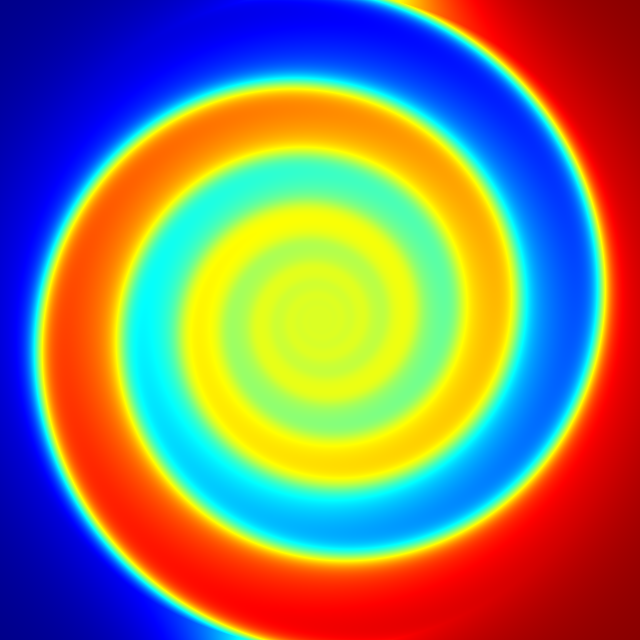
Reproduce this background procedurally as a WebGL 2 fragment shader.

```glsl
#version 300 es
precision highp float;
// Logarithmic spiral wave that grows outward, shown through a rainbow heat scale.

uniform vec2 u_resolution;
out vec4 fragColor;

const vec2  CENTER = vec2(0.5);
const float SPIRAL_RADIUS = 0.2161;  // radius where the rising edge meets the x axis
const float SPIRAL_PITCH = 0.1122;   // growth of log radius per radian
const float WINDING_LIMIT = 0.512;   // the arm stops winding past this radius
const float WAVE_GAIN = 4.7;         // strength per squared radius
const float CORE_LEVEL = 0.182;      // bias toward yellow at the middle
const float CORE_FALLOFF = 13.0;
const float EDGE_SOFT = 1.0;         // edge steepness at the middle
const float EDGE_GROWTH = 6.0;       // added steepness per squared radius

// Rainbow scale: dark blue, blue, cyan, yellow, red, dark red.
vec3 heatScale(float level) {
    return clamp(1.5 - abs(4.0 * level - vec3(3.0, 2.0, 1.0)), 0.0, 1.0);
}

// One-armed spiral in -1..1 whose edges steepen with the radius.
float spiralWave(vec2 p, float radius) {
    float wound = clamp(radius, 0.0001, WINDING_LIMIT);
    float angle = atan(p.y, p.x);
    float phase = log(wound / SPIRAL_RADIUS) / SPIRAL_PITCH - angle;
    float steepness = EDGE_SOFT + EDGE_GROWTH * radius * radius;
    return tanh(steepness * sin(phase)) / tanh(steepness);
}

void main() {
    vec2 p = (gl_FragCoord.xy - CENTER * u_resolution) / min(u_resolution.x, u_resolution.y);
    p.x += 0.00001;  // keeps the angle defined at the exact middle
    float radius = length(p);
    float area = radius * radius;

    float field = CORE_LEVEL * exp(-CORE_FALLOFF * area)
                + WAVE_GAIN * area * spiralWave(p, radius);
    float level = 0.5 + 0.5 * tanh(field);
    fragColor = vec4(heatScale(level), 1.0);
}
```
